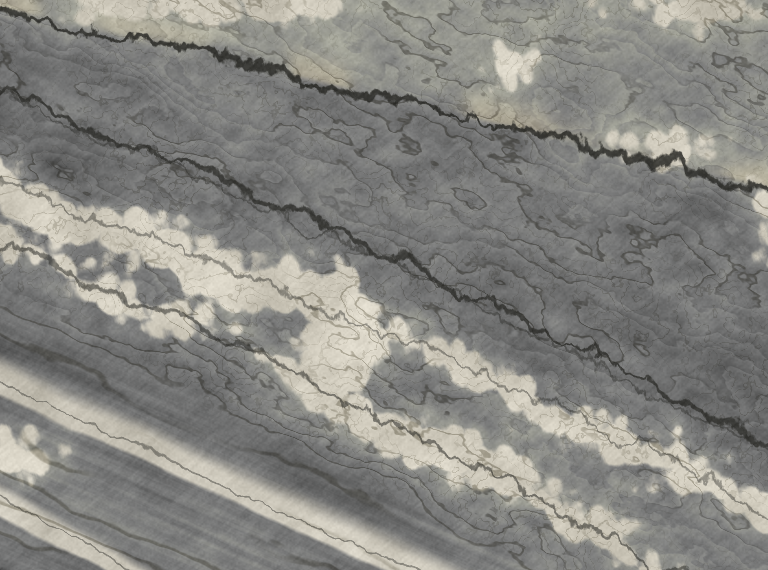
Write a WebGL 1 fragment shader that draws this texture.

```glsl
precision highp float;
uniform vec2 u_resolution;

// Grey marble with slanting strata, jagged dark seams and lobed cream bands.
// Warped noise gives the scaly strata and seams; cream areas are a signed
// field of bands and islands whose rim is roughened with rounded cells.

float hash(vec2 p) {
  vec3 q = fract(vec3(p.xyx) * 0.1031);
  q += dot(q, q.yzx + 33.33);
  return fract((q.x + q.y) * q.z);
}

float noise(vec2 p) {
  vec2 i = floor(p), f = fract(p);
  f = f * f * (3.0 - 2.0 * f);
  return mix(mix(hash(i), hash(i + vec2(1, 0)), f.x),
             mix(hash(i + vec2(0, 1)), hash(i + vec2(1, 1)), f.x), f.y);
}

// Layered noise centred on zero, about -0.3 to 0.3
float fbm(vec2 p) {
  float sum = 0.0, amp = 0.5;
  for (int i = 0; i < 5; i++) {
    sum += amp * (noise(p) - 0.5);
    p = mat2(0.8, 0.6, -0.6, 0.8) * p * 2.03 + 17.3;
    amp *= 0.5;
  }
  return sum;
}

// Rounded bumps: high at the cell centres
float lobes(vec2 p) {
  float nearest = 2.0;
  vec2 cell = floor(p);
  for (int y = -1; y <= 1; y++)
    for (int x = -1; x <= 1; x++) {
      vec2 c = cell + vec2(x, y);
      vec2 seed = c + 0.15 + 0.7 * vec2(hash(c + 80.0), hash(c + 131.0));
      nearest = min(nearest, length(p - seed));
    }
  return 0.5 - nearest;
}

float island(vec2 p, vec2 centre, vec2 radius) {
  return (1.0 - length((p - centre) / radius)) * min(radius.x, radius.y);
}

// Crinkled seam of uneven thickness around offset = 0
float seam(vec2 p, float offset, float width, float seed) {
  float d = offset + 0.05 * fbm(p * vec2(15.0, 9.0) + seed)
          + 0.042 * fbm(p * vec2(48.0, 30.0) + seed);
  float w = width * (0.3 + 1.4 * noise(vec2(p.x * 11.0, seed)));
  float soft = 1.6 / u_resolution.y;
  return 1.0 - smoothstep(w * 0.5, w + soft, abs(d));
}

void main() {
  vec2 p = gl_FragCoord.xy / u_resolution.y;
  float x = p.x, y = p.y;
  vec2 flow = vec2(dot(p, vec2(0.912, -0.41)), dot(p, vec2(0.41, 0.912)));

  // Heights above the main curves
  float upper = y - (0.985 - 0.235 * x);
  float middle = y - (0.842 - 0.40 * x - 0.045 * x * x);
  float bandA = y - (0.672 - 0.33 * x - 0.07 * x * x);
  float bandB = y - (0.572 - 0.40 * x - 0.08 * x * x);
  float calm = smoothstep(-0.03, 0.05, 0.49 - 0.5 * x - y);

  // Grey strata: overlapping scales, turning to fine laminae where calm
  float warp = fbm(flow * vec2(7.0, 13.0));
  float cloud = fbm(flow * vec2(2.5, 6.0) + 9.0);
  float height = flow.y * 17.0 + warp * mix(5.5, 0.7, calm) + cloud * 2.0;
  float scale = fract(height);
  float tone = 0.455 + 0.2 * cloud + 0.09 * warp;
  tone += 0.09 * smoothstep(-0.03, 0.05, upper);
  tone += 0.075 * (1.0 - calm) * (scale * smoothstep(1.0, 0.86, scale) - 0.4);
  tone += 0.16 * calm * fbm(flow * vec2(3.0, 95.0));
  tone += 0.10 * fbm(p * vec2(22.0, 34.0));

  // Cream field: two bands, the bridge between them and islands
  float sway = 0.12 * fbm(p * 5.0 + 3.0);
  float cover = 0.04 - abs(bandA + sway);
  cover = max(cover, 0.019 + 0.022 * smoothstep(0.5, 0.8, x) - abs(bandB - sway));
  cover = max(cover, island(p, vec2(0.61, 0.40), vec2(0.09, 0.09)));
  cover = max(cover, island(p, vec2(0.33, 1.0), vec2(0.20, 0.035)));
  cover = max(cover, island(p, vec2(0.905, 0.895), vec2(0.035)));
  cover = max(cover, island(p, vec2(1.25, 0.99), vec2(0.12, 0.04)));
  cover = max(cover, island(p, vec2(1.18, 0.745), vec2(0.08, 0.035)));
  cover = max(cover, island(p, vec2(1.34, 0.64), vec2(0.03, 0.05)));
  cover = max(cover, island(p, vec2(0.015, 0.21), vec2(0.05, 0.035)));
  float rim = 0.05 * lobes(p * 23.0) + 0.11 * fbm(p * 10.0 + 60.0);
  rim += 0.03 * fbm(vec2(x * 45.0 + y * 14.0, y * 9.0));
  cover += rim;
  float cream = smoothstep(-0.006, 0.012, cover);
  float halo = smoothstep(-0.06, 0.01, cover);

  // Smooth slanting ribbons, soft above and crisp below
  float ribbon = y - 0.332 + 0.45 * x + 0.02 * warp;
  float ribbonB = y - 0.125 + 0.58 * x + 0.03 * warp;
  float ribbons = smoothstep(0.05, 0.012, ribbon) * smoothstep(-0.032, -0.022, ribbon);
  ribbons = max(ribbons, smoothstep(0.04, 0.012, ribbonB) * smoothstep(-0.03, -0.02, ribbonB));
  cream = max(cream, ribbons * 0.92);

  // Pale warm bruising along the upper seam
  float blush = smoothstep(-0.005, 0.01, upper) * smoothstep(0.07, 0.01, upper);
  blush *= smoothstep(0.42, 0.75, noise(vec2(x * 9.0, y * 6.0)));
  tone += 0.07 * halo + 0.13 * blush;

  vec3 grey = tone * vec3(0.995, 1.0, 1.0) - vec3(0.0, 0.0, 0.05) * smoothstep(0.46, 0.7, tone);
  grey += vec3(0.03, 0.005, -0.02) * blush;
  vec3 ivory = vec3(0.81, 0.79, 0.735) + 0.2 * fbm(p * 13.0) + 0.12 * warp;
  vec3 color = mix(grey, ivory, cream);

  // Hairline veins on the scale edges and crinkled across the cream
  float edge = abs(fract(height + 0.5) - 0.5);
  float vein = (1.0 - smoothstep(0.02, 0.10, edge)) * smoothstep(0.35, 0.7, noise(flow * vec2(6.0, 15.0)));
  float wrinkle = abs(fract(flow.y * 22.0 + 7.0 * fbm(p * 17.0 + 30.0)) - 0.5);
  vein = max(vein, 0.7 * (1.0 - smoothstep(0.02, 0.11, wrinkle)) * noise(p * 12.0) * (1.0 - calm));
  color = mix(color, color * vec3(0.70, 0.69, 0.65), 0.75 * vein);

  // Dark seams, strong in the grey and finer through the cream
  float dark = seam(p, upper, 0.0055, 3.0);
  dark = max(dark, 0.9 * seam(p, middle, 0.0045, 21.0));
  dark = max(dark, 0.5 * seam(p, middle + 0.012, 0.002, 47.0));
  dark = max(dark, 0.5 * seam(p, bandA, 0.002, 58.0));
  dark = max(dark, 0.65 * seam(p, bandB, 0.003, 72.0));
  dark = max(dark, 0.5 * seam(p, (ribbon + 0.005) * 2.5, 0.003, 90.0));
  dark = max(dark, 0.5 * seam(p, (ribbonB - 0.01) * 2.5, 0.003, 95.0));
  color = mix(color, vec3(0.17, 0.17, 0.155), 0.85 * dark);

  // Fine rising scratches and grain
  vec2 brush = vec2(dot(p, vec2(0.77, 0.64)), dot(p, vec2(-0.64, 0.77)));
  color += 0.045 * (noise(brush * vec2(45.0, 230.0)) - 0.5);
  color += 0.04 * (noise(p * 310.0) - 0.5);
  gl_FragColor = vec4(color, 1.0);
}
```
